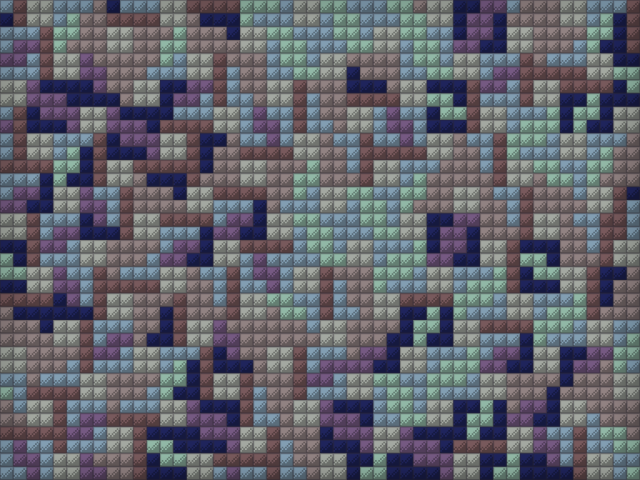
A Shadertoy shader for this pattern:

```glsl
// Wall of interlocking four-cell blocks, 48 by 36 dithered bevelled cells in seven muted colours.

float hash(vec2 p) {
    vec3 q = fract(vec3(p.xyx) * vec3(0.1031, 0.1030, 0.0973));
    q += dot(q, q.yzx + 33.33);
    return fract((q.x + q.y) * q.z);
}

// Piece kinds: 0 bar, 1 J, 2 L, 3 square, 4 S, 5 Z, 6 T.
vec3 pieceColour(int kind) {
    vec3 palette[7] = vec3[7](
        vec3(0.47, 0.35, 0.36), vec3(0.12, 0.14, 0.36), vec3(0.51, 0.62, 0.70),
        vec3(0.64, 0.66, 0.63), vec3(0.46, 0.35, 0.51), vec3(0.57, 0.72, 0.65),
        vec3(0.57, 0.51, 0.51));
    return palette[kind];
}

// Kind of the piece covering one cell of a 4x4 group; each digit is a cell.
int groupKind(ivec2 c, vec2 id) {
    ivec4 layouts[5] = ivec4[5](
        ivec4(6665, 6655, 6652, 6222),
        ivec4( 222,  244,  442,  222),
        ivec4( 666,  266,  266,  226),
        ivec4(4220, 4420, 1420, 1110),
        ivec4(2225, 2555, 5552, 5222));
    bool mirrored = hash(id + 7.3) < 0.38;
    int turns = int(hash(id + 41.7) * 4.0);
    for (int i = 0; i < turns; i++) c = ivec2(c.y, 3 - c.x);
    if (mirrored) c.x = 3 - c.x;
    ivec4 rows = layouts[int(hash(id + 19.1) * 5.0)];
    int kind = (rows[3 - c.y] / ivec4(1000, 100, 10, 1)[c.x]) % 10;
    // Mirroring swaps J with L and S with Z.
    if (mirrored && (kind == 1 || kind == 2)) kind = 3 - kind;
    else if (mirrored && (kind == 4 || kind == 5)) kind = 9 - kind;
    return kind;
}

// 4x4 groups on a skewed lattice; the 2x2 gaps left between them are squares.
int kindAt(vec2 cell) {
    vec2 base = floor(vec2(dot(cell, vec2(4, 2)), dot(cell, vec2(-2, 4))) / 20.0);
    for (int j = -1; j <= 1; j++)
    for (int i = -1; i <= 1; i++) {
        vec2 id = base + vec2(i, j);
        vec2 c = cell - id.x * vec2(4, 2) - id.y * vec2(-2, 4);
        if (min(c.x, c.y) >= 0.0 && max(c.x, c.y) < 4.0)
            return groupKind(ivec2(c), id + 60.0);
    }
    return 3;
}

vec3 wall(vec2 p) {
    vec2 f = fract(p);
    vec3 colour = pieceColour(kindAt(floor(p)));

    // Checkered dither along the diagonal between the lit top and shaded foot.
    vec2 dot8 = floor(f * 8.0);
    float slope = dot8.y - 3.5 - 0.6 * (dot8.x - 3.5);
    float lit = mod(dot8.x + dot8.y, 2.0);
    if (slope > 1.2) lit = 1.0;
    if (slope < -1.5) lit = 0.0;
    colour *= mix(0.69, 1.0, lit);

    // Dark seam around each cell.
    vec2 edge = min(f, 1.0 - f);
    float seam = 1.0 - smoothstep(0.02, 0.11, min(edge.x, edge.y));
    return mix(colour, colour * 0.45 + vec3(0.09, 0.08, 0.10), seam * 0.75);
}

void mainImage(out vec4 fragColor, in vec2 fragCoord) {
    // 4x4 supersampling smooths cells and dither dots.
    vec3 colour = vec3(0.0);
    for (int j = 0; j < 4; j++)
    for (int i = 0; i < 4; i++) {
        vec2 offset = (vec2(i, j) + 0.5) / 4.0 - 0.5;
        colour += wall((fragCoord + offset) / iResolution.xy * vec2(48, 36)) / 16.0;
    }

    // Faint darkening at the canvas border.
    vec2 uv = fragCoord / iResolution.xy;
    vec2 rim = smoothstep(0.0, 0.06, min(uv, 1.0 - uv));
    fragColor = vec4(colour * mix(0.88, 1.0, rim.x * rim.y), 1.0);
}
```
